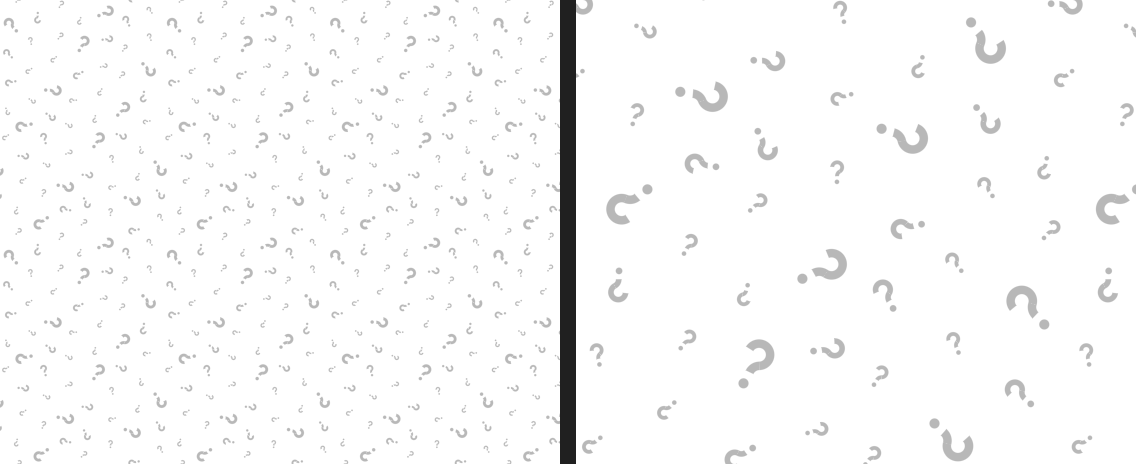
Left, the full canvas; right, a detail of the centre.
A Shadertoy shader for this pattern:

```glsl
const float PI = 3.14159265;
const vec2 TILE = vec2(0.7035, 1.0);   // repeat size, in half canvas heights
const int MARKS = 60;                  // marks in one repeat
const float LATTICE_STEP = 17.0;       // sideways stride between successive marks
const vec2 LATTICE_START = vec2(0.66, 0.96);
const float JITTER = 0.036;
const vec3 PAPER = vec3(1.0);
const vec3 INK = vec3(0.72);

// Three independent values in 0..1
vec3 hash31(float n) {
    vec3 h = fract(vec3(n) * vec3(0.1031, 0.1030, 0.0973));
    h += dot(h, h.yzx + 33.33);
    return fract((h.xxy + h.yzz) * h.zyx);
}

vec2 rotate(vec2 p, float angle) {
    float c = cos(angle), s = sin(angle);
    return vec2(c * p.x - s * p.y, s * p.x + c * p.y);
}

// Arc with flat ends, centred on the direction "middle"
float arcDistance(vec2 p, float middle, float halfSpan, float radius, float halfWidth) {
    p = rotate(p, 0.5 * PI - middle);
    p.x = abs(p.x);
    p = rotate(p, halfSpan);
    float band = abs(length(p) - radius) - halfWidth;
    float cap = length(vec2(p.x, max(0.0, abs(radius - p.y) - halfWidth))) * sign(p.x);
    return max(band, cap);
}

// Question mark of unit height, centred on the origin
float questionDistance(vec2 p) {
    const float radius = 0.21;
    const float halfWidth = 0.08;
    float hook = arcDistance(p - vec2(0.0, 0.21), radians(58.0), radians(118.0), radius, halfWidth);
    float stem = arcDistance(p - vec2(0.21, -0.154), radians(150.0), radians(33.0), radius, halfWidth);
    float dotMark = length(p - vec2(0.0, -0.405)) - 0.095;
    return min(min(hook, stem), dotMark);
}

// Large marks form their own even lattice; medium and small fill between
float markSize(int i) {
    if (i % 5 == 0) return 0.076;
    if (i % 5 == 2 || i % 15 == 4) return 0.050;
    return 0.034;
}

vec2 markCentre(int i, vec2 offset) {
    float n = float(i) / float(MARKS);
    vec2 lattice = fract(LATTICE_START + vec2(LATTICE_STEP * n, -n));
    return lattice * TILE + (offset - 0.5) * JITTER;
}

// Nearest mark in the endlessly repeating tile
float patternDistance(vec2 p) {
    float nearest = 1.0;
    for (int i = 0; i < MARKS; i++) {
        vec3 random = hash31(float(i) + 7.0);
        float size = markSize(i);
        vec2 q = p - markCentre(i, random.xy);
        q -= TILE * round(q / TILE);
        q = rotate(q, 2.0 * PI * random.z) / size;
        nearest = min(nearest, questionDistance(q) * size);
    }
    return nearest;
}

void mainImage(out vec4 fragColor, in vec2 fragCoord) {
    float pixel = 2.0 / iResolution.y;
    float d = patternDistance(fragCoord * pixel);
    float coverage = smoothstep(0.75, -0.75, d / pixel);
    fragColor = vec4(mix(PAPER, INK, coverage), 1.0);
}
```
